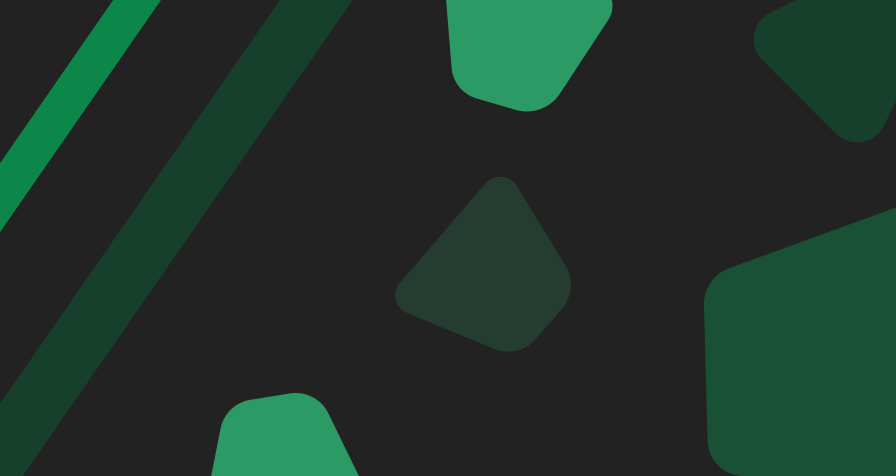
This background is drawn by a Shadertoy shader. Its source:

```glsl
#define CANVAS vec2(768.0, 410.0)
#define STRIPE_SLANT 0.69
#define CHARCOAL vec3(0.133, 0.133, 0.133)
#define EMERALD vec3(0.05, 0.525, 0.29)
#define FOREST vec3(0.085, 0.25, 0.17)
#define PINE vec3(0.094, 0.318, 0.208)
#define MINT vec3(0.172, 0.604, 0.395)
#define MOSS vec3(0.141, 0.239, 0.188)

float cross2(vec2 a, vec2 b) {
    return a.x * b.y - a.y * b.x;
}

// Distance to two discs (centre, radius) joined by their outer tangents
float taperedCapsule(vec2 p, vec3 a, vec3 b) {
    vec2 axis = b.xy - a.xy;
    vec2 rel = p - a.xy;
    float lengthSq = dot(axis, axis);
    vec2 q = vec2(abs(cross2(rel, axis)), dot(rel, axis)) / lengthSq;
    float taper = a.z - b.z;
    vec2 slope = vec2(sqrt(lengthSq - taper * taper), taper);
    float along = cross2(slope, q);
    if (along < 0.0) return length(rel) - a.z;
    if (along > slope.x) return length(p - b.xy) - b.z;
    return dot(slope, q) - a.z;
}

// Convex four-cornered pebble; corners are discs in clockwise order
float pebble(vec2 p, vec3 c0, vec3 c1, vec3 c2, vec3 c3) {
    vec3 corners[4] = vec3[4](c0, c1, c2, c3);
    float rim = 1e5;
    float inner = 1e5;
    for (int i = 0; i < 4; i++) {
        vec3 a = corners[i];
        vec3 b = corners[(i + 1) % 4];
        rim = min(rim, taperedCapsule(p, a, b));
        inner = min(inner, cross2(normalize(b.xy - a.xy), p - a.xy));
    }
    return min(rim, -inner < 0.0 ? -inner - 10.0 : rim);
}

// Distance to a slanted band between two positions on the top edge
float stripe(vec2 p, float left, float right) {
    float across = p.x + STRIPE_SLANT * p.y;
    float d = abs(across - 0.5 * (left + right)) - 0.5 * (right - left);
    return d / length(vec2(1.0, STRIPE_SLANT));
}

void paint(inout vec3 base, vec3 tint, float d) {
    float pixel = CANVAS.y / iResolution.y;
    base = mix(base, tint, clamp(0.5 - d / pixel, 0.0, 1.0));
}

void mainImage(out vec4 fragColor, in vec2 fragCoord) {
    // Design space runs downward from the top left
    vec2 uv = fragCoord / iResolution.xy;
    vec2 p = vec2(uv.x, 1.0 - uv.y) * CANVAS;
    vec3 color = CHARCOAL;

    // Diagonal stripes
    paint(color, EMERALD, stripe(p, 97.0, 138.0));
    paint(color, FOREST, stripe(p, 240.0, 302.3));

    // Top centre pebble
    paint(color, MINT, pebble(p, vec3(400, -30, 20), vec3(503, 5, 22),
        vec3(451.5, 62, 34), vec3(417, 56, 30)));

    // Bottom left pebble
    paint(color, MINT, pebble(p, vec3(219.5, 375, 31), vec3(253.5, 369.5, 31),
        vec3(309, 458.7, 20), vec3(192.8, 453.8, 20)));

    // Middle pebble
    paint(color, MOSS, pebble(p, vec3(428.7, 169, 16.8), vec3(457.5, 245.3, 31.8),
        vec3(435.5, 271.5, 31.3), vec3(355.3, 254.4, 16.5)));

    // Top right pebble
    paint(color, FOREST, pebble(p, vec3(671.7, 33.8, 25.6), vec3(769, -21, 20),
        vec3(782.6, 11, 20), vec3(734.5, 96.5, 26)));

    // Lower right pebble
    paint(color, PINE, pebble(p, vec3(636.4, 262, 33), vec3(860, 177, 30),
        vec3(860, 390, 30), vec3(637.5, 379, 31)));

    fragColor = vec4(color, 1.0);
}
```
